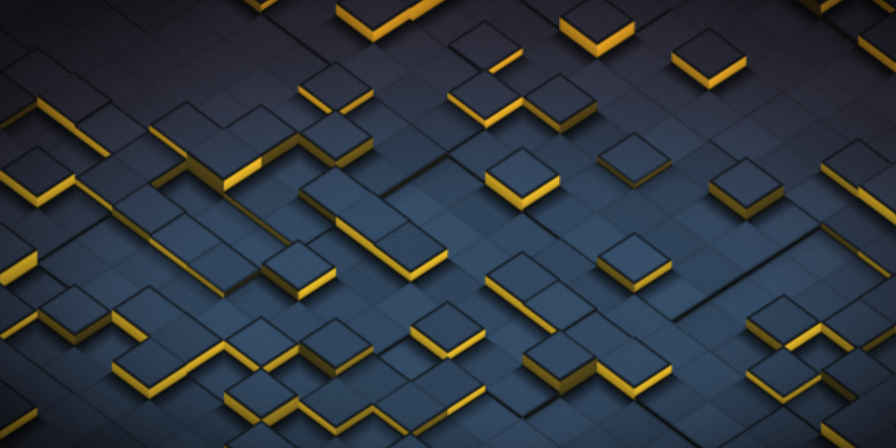
Give the GLSL for this background, as a Shadertoy shader.

```glsl
#define HALF_WIDTH 0.0833
#define FALL 0.0625
#define RISE 0.0540
#define MAX_HEIGHT 0.046
#define RAISED_SHARE 0.30
#define SEAM_WIDTH 0.045
#define SEAM_DARK 0.85
#define SHADOW_DARK 0.65
#define GRAIN 0.012
#define SOFTNESS 0.0065
#define SAMPLES 4

const vec3 SLATE_BLUE = vec3(0.195, 0.282, 0.378);
const vec3 DUSK = vec3(0.175, 0.172, 0.225);
const vec3 GAP = vec3(0.045, 0.055, 0.055);
const vec3 GOLD = vec3(0.88, 0.71, 0.16);
const vec3 AMBER = vec3(0.95, 0.60, 0.12);

float hash(vec2 p) {
    vec3 q = fract(vec3(p.xyx) * 0.1031);
    q += dot(q, q.yzx + 33.33);
    return fract((q.x + q.y) * q.z);
}

// Lattice coordinates: x runs down-right, y runs up-right
vec2 toLattice(vec2 p) {
    return vec2(p.x * RISE - p.y * HALF_WIDTH, p.x * FALL + p.y * HALF_WIDTH)
        / (HALF_WIDTH * (FALL + RISE));
}

// Broad plateaus carrying raised tiles of varied height
float tileHeight(vec2 cell) {
    float plateau = hash(floor(cell / vec2(3.0, 2.0)) + 71.0);
    float raised = step(1.0 - RAISED_SHARE, hash(cell + 19.0));
    float amount = mix(0.35, 0.62, hash(cell + 97.0));
    return MAX_HEIGHT * (0.02 + 0.35 * plateau + amount * raised);
}

// Dark seam at one tile edge, stronger where the heights differ
float seam(float edgeDistance, float h, vec2 neighbour) {
    float stepSize = abs(tileHeight(neighbour) - h) / MAX_HEIGHT;
    float strength = mix(0.12, 1.0, smoothstep(0.05, 0.4, stepSize));
    return strength * (1.0 - smoothstep(0.3 * SEAM_WIDTH, 1.8 * SEAM_WIDTH, edgeDistance));
}

// Soft shadow cast by a higher neighbour behind the tile
float shadow(float edgeDistance, float h, vec2 neighbour) {
    float rise = max(tileHeight(neighbour) - h, 0.0) / MAX_HEIGHT;
    return smoothstep(0.1, 0.5, rise) * (1.0 - smoothstep(0.0, 0.42, edgeDistance));
}

vec3 topColour(vec2 cell, vec2 f, float h, vec3 base) {
    vec2 right = vec2(1.0, 0.0), up = vec2(0.0, 1.0);
    float dark = max(max(seam(f.x, h, cell - right), seam(1.0 - f.x, h, cell + right)),
                     max(seam(f.y, h, cell - up), seam(1.0 - f.y, h, cell + up)));
    float shade = max(shadow(f.x, h, cell - right), shadow(1.0 - f.y, h, cell + up));
    vec3 colour = base * (0.92 + 0.16 * hash(cell + 5.0));
    colour *= 1.0 - SHADOW_DARK * shade;
    return mix(colour, GAP, SEAM_DARK * dark);
}

vec3 wallColour(vec2 cell, float side, float depth, float drop, vec2 uv) {
    float lit = smoothstep(0.18, 0.36, drop / MAX_HEIGHT);
    lit *= mix(0.3, 1.0, smoothstep(0.1, 0.5, hash(cell + 43.0 + side * 17.0)));
    vec3 glow = mix(GOLD, AMBER, 0.6 * smoothstep(0.45, 1.0, uv.y));
    glow *= mix(0.85, 1.05, side) * mix(1.1, 0.78, depth);
    float band = smoothstep(0.0, 0.15, depth) * (1.0 - smoothstep(0.85, 1.0, depth));
    return mix(GAP, glow, lit * band);
}

// Steps along the view ray, from the highest level down to the first tile
vec3 scene(vec2 p, vec2 uv, vec3 base) {
    float rate = 1.0 / (FALL + RISE);
    float t = MAX_HEIGHT;
    vec2 q = toLattice(p - vec2(0.0, t));
    vec2 cell = floor(q);
    float previous = 0.0, side = 0.0;
    for (int i = 0; i < 6; i++) {
        vec2 f = q - cell;
        float h = tileHeight(cell);
        if (i > 0 && h >= t) {
            float drop = max(h - previous, 1e-4);
            return wallColour(cell, side, (h - t) / drop, drop, uv);
        }
        float travel = min(f.x, 1.0 - f.y) / rate;
        if (h >= t - travel) {
            f += vec2(-1.0, 1.0) * (t - h) * rate;
            return topColour(cell, f, h, base);
        }
        side = step(f.x, 1.0 - f.y);
        q += vec2(-1.0, 1.0) * travel * rate;
        cell += mix(vec2(0.0, 1.0), vec2(-1.0, 0.0), side);
        t -= travel;
        previous = h;
    }
    return base;
}

void mainImage(out vec4 fragColor, in vec2 fragCoord) {
    vec2 uv = fragCoord / iResolution.xy;
    vec2 p = fragCoord / iResolution.y;

    // Blue light low in the middle, dusk above, dark corners
    vec2 fromLight = (uv - vec2(0.52, 0.28)) * vec2(1.4, 1.6);
    float light = exp(-dot(fromLight, fromLight));
    vec3 base = mix(DUSK, SLATE_BLUE, smoothstep(0.3, 0.9, light));
    vec2 corner = uv - vec2(0.54, 0.48);
    float vignette = 1.0 - 0.65 * smoothstep(0.10, 0.55, dot(corner, corner));

    // Soft focus from a small grid of samples
    vec3 colour = vec3(0.0);
    for (int j = 0; j < SAMPLES; j++)
        for (int i = 0; i < SAMPLES; i++) {
            vec2 offset = (vec2(i, j) + 0.5) / float(SAMPLES) - 0.5;
            colour += scene(p + SOFTNESS * offset, uv, base);
        }
    colour /= float(SAMPLES * SAMPLES);

    // Fine grain
    float grain = hash(floor(p * 256.0)) - 0.5;
    fragColor = vec4(colour * vignette + GRAIN * grain, 1.0);
}
```
